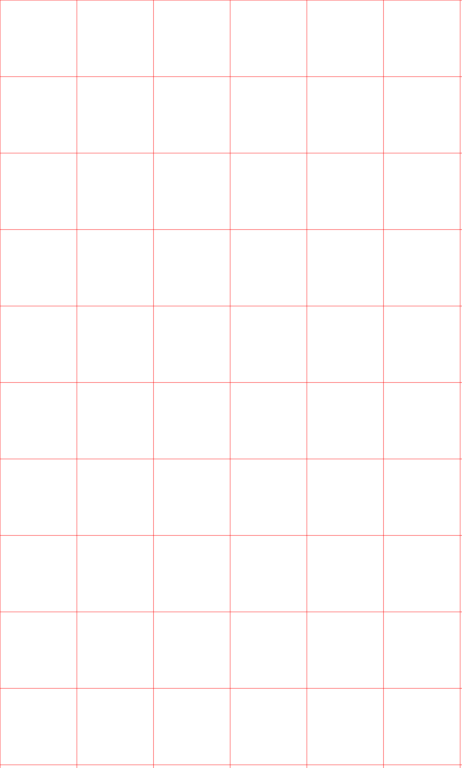
A Shadertoy shader for this pattern:

```glsl
const vec3 PAPER = vec3(1.0);
const vec3 RULE_RED = vec3(1.0, 0.0, 0.0);

// The sheet is 0.6 wide and 1 high; lengths are fractions of its height
const vec2 SHEET_SIZE = vec2(0.6, 1.0);
const float CELL_SIZE = 0.09956;
const float LINE_WIDTH = 0.0005;

// Running integral of a unit tent filter
float tentIntegral(float x) {
    float t = clamp(x, -1.0, 1.0);
    return 0.5 + t - 0.5 * t * abs(t);
}

// Filtered coverage of the nearest rule along one axis
float ruleCoverage(float position, float cell, float width, float pixel) {
    float offset = position - 0.5 * width;
    float distanceToRule = offset - cell * round(offset / cell);
    return tentIntegral((distanceToRule + 0.5 * width) / pixel)
         - tentIntegral((distanceToRule - 0.5 * width) / pixel);
}

// Union of vertical and horizontal rules
float gridCoverage(vec2 position, float cell, float width, vec2 pixel) {
    float vertical = ruleCoverage(position.x, cell, width, pixel.x);
    float horizontal = ruleCoverage(position.y, cell, width, pixel.y);
    return 1.0 - (1.0 - vertical) * (1.0 - horizontal);
}

void mainImage(out vec4 fragColor, in vec2 fragCoord) {
    // Cells start at the upper left corner of the sheet
    vec2 pixel = SHEET_SIZE / iResolution.xy;
    vec2 position = vec2(fragCoord.x, iResolution.y - fragCoord.y) * pixel;

    float ink = gridCoverage(position, CELL_SIZE, LINE_WIDTH, pixel);
    fragColor = vec4(mix(PAPER, RULE_RED, ink), 1.0);
}
```
